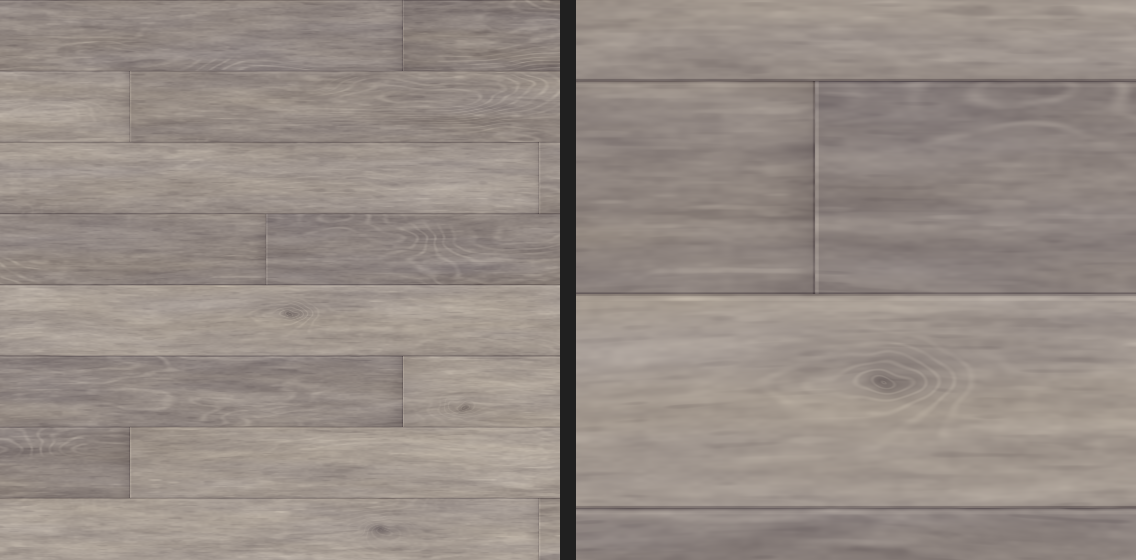
Left: the whole. Right: its middle third, enlarged.
This texture is drawn by a WebGL 2 fragment shader. Its source:

```glsl
#version 300 es
precision highp float;

uniform vec2 u_resolution;
out vec4 outColor;

#define PLANK_LENGTH 1.2175
#define PLANK_HEIGHT 0.1271
#define FIRST_JOINT 0.7188
#define ROW_SHIFT 0.487
#define RING_COUNT 15.0
#define RING_STRENGTH 0.085
#define STREAK_STRENGTH 0.15
#define FIBRE_STRENGTH 0.06
#define KNOT_CHANCE 0.65
#define GROOVE_WIDTH 0.0010
#define DARK_WOOD vec3(0.51, 0.47, 0.453)
#define LIGHT_WOOD vec3(0.70, 0.66, 0.622)

// Brightness of the left and right plank in each row, from the top down
const float PLANK_TONE[16] = float[16](
    0.587, 0.565,  0.645, 0.590,  0.630, 0.605,  0.572, 0.574,
    0.652, 0.652,  0.570, 0.662,  0.565, 0.652,  0.655, 0.615);

float hash(vec2 p) {
    vec3 q = fract(vec3(p.xyx) * 0.1031);
    q += dot(q, q.yzx + 33.33);
    return fract((q.x + q.y) * q.z);
}

float noise(vec2 p) {
    vec2 cell = floor(p), f = fract(p);
    f = f * f * (3.0 - 2.0 * f);
    return mix(mix(hash(cell), hash(cell + vec2(1, 0)), f.x),
               mix(hash(cell + vec2(0, 1)), hash(cell + vec2(1, 1)), f.x), f.y);
}

float fbm(vec2 p) {
    float sum = 0.0, amplitude = 0.533;
    for (int i = 0; i < 4; i++) {
        sum += amplitude * noise(p);
        p = p * 2.03 + 17.7;
        amplitude *= 0.5;
    }
    return sum;
}

// Soft-edged line of the given half width around distance zero
float line(float d, float halfWidth, float pixel) {
    return 1.0 - smoothstep(halfWidth - pixel, halfWidth + pixel, abs(d));
}

// x: ring distortion, y: dark core, summed over the knots of one plank
vec2 knots(vec2 p, vec2 id) {
    vec2 sum = vec2(0.0);
    for (int i = 0; i < 3; i++) {
        vec2 seed = id * 7.3 + float(i) * 19.1;
        vec2 center = vec2((float(i) + 0.2 + 0.6 * hash(seed)) * PLANK_LENGTH / 3.0,
                           mix(0.3, 0.8, hash(seed + 3.7)) * PLANK_HEIGHT);
        float present = step(hash(seed + 8.1), KNOT_CHANCE);
        float size = mix(0.006, 0.014, hash(seed + 5.9));
        vec2 offset = (p - center) * vec2(0.65, 1.3);
        offset += (vec2(noise(p * 60.0), noise(p * 60.0 + 40.0)) - 0.5) * size;
        float d = length(offset) / size;
        sum += present * vec2(exp(-d * 0.36), exp(-d * d) + 0.3 * exp(-d * 0.6));
    }
    return sum;
}

void main() {
    vec2 uv = gl_FragCoord.xy / u_resolution.y;
    float pixel = 0.75 / u_resolution.y;

    // Staggered plank layout
    float down = (1.0 - uv.y) / PLANK_HEIGHT;
    float row = floor(down);
    float joint = mod(FIRST_JOINT - ROW_SHIFT * row, PLANK_LENGTH);
    float side = step(joint, uv.x);
    vec2 id = vec2(row, side) + 2.0;
    vec2 p = vec2(uv.x - joint + (1.0 - side) * PLANK_LENGTH, fract(down) * PLANK_HEIGHT);
    float tone = PLANK_TONE[clamp(int(row) * 2 + int(side), 0, 15)];
    float pale = smoothstep(0.57, 0.645, tone);
    vec2 seed = vec2(hash(id), hash(id + 11.3)) * 90.0;
    vec2 knot = knots(p, id) * step(0.648, tone);

    // Clouds, long streaks, fine fibres, dark pores and pale flecks
    float bend = 0.012 * noise(p * vec2(5.0, 14.0) + seed) + 0.008 * knot.x;
    vec2 g = vec2(p.x, p.y + bend);
    float cloud = fbm(g * vec2(3.0, 15.0) + seed) - 0.5;
    float streak = fbm(g * vec2(9.0, 80.0) + seed) - 0.5;
    float fibre = 0.6 * noise(g * vec2(45.0, 270.0) + seed)
                + 0.4 * noise(g * vec2(150.0, 420.0) + seed + 9.0) - 0.5;
    float pore = smoothstep(0.62, 0.95, noise(g * vec2(38.0, 290.0) + seed + 31.0));
    float fleck = smoothstep(0.62, 0.95, noise(g * vec2(30.0, 230.0) + seed + 47.0));
    float worn = noise(g * vec2(6.0, 30.0) + seed + 61.0);
    float value = tone + 0.10 * cloud + STREAK_STRENGTH * streak + FIBRE_STRENGTH * fibre;
    value += 0.055 * fleck * worn - 0.045 * pore * (1.0 - 0.5 * worn);

    // Cathedral growth rings
    vec2 q = p * vec2(3.0, 13.0) + seed + 53.0;
    float field = 0.7 * noise(q) + 0.25 * noise(q * vec2(2.7, 1.9))
                + 0.05 * noise(q * vec2(7.0, 6.0)) + 0.4 * knot.x;
    float phase = field * RING_COUNT;
    float blur = fwidth(phase);
    float ridge = abs(fract(phase) * 2.0 - 1.0);
    float rings = smoothstep(0.5 - blur * 0.3, 1.0, ridge) * (1.0 - smoothstep(0.5, 1.3, blur));
    float patches = smoothstep(0.40, 0.75, noise(p * vec2(4.0, 17.0) + seed + 71.0));
    patches *= 0.2 + 0.9 * noise(p * vec2(45.0, 170.0) + seed);
    value += RING_STRENGTH * mix(1.0, 0.35, pale) * (rings - 0.25) * patches;
    value -= 0.045 * knot.x * (1.0 - rings) + 0.11 * knot.y;

    // Darkened plank borders
    float bottom = PLANK_HEIGHT - p.y;
    float end = PLANK_LENGTH - p.x;
    value -= 0.030 * exp(-p.y / 0.012) + 0.030 * exp(-bottom / 0.010);
    value -= 0.025 * exp(-p.x / 0.025) + 0.060 * exp(-end / 0.012);

    // Grooves and lit bevels
    float edge = min(p.y, bottom);
    float depth = mix(0.06, 0.15, hash(vec2(floor(down + 0.5), 4.0)));
    value -= depth * line(edge, GROOVE_WIDTH, pixel);
    value -= 0.08 * line(end, GROOVE_WIDTH, pixel);
    value += 0.035 * line(p.y - 0.003, GROOVE_WIDTH, pixel);
    value += 0.07 * line(p.x - 0.0015, GROOVE_WIDTH, pixel);

    // Greyed wood colour with faint warm and violet drift
    float shade = (value - DARK_WOOD.r) / (LIGHT_WOOD.r - DARK_WOOD.r);
    vec3 color = mix(DARK_WOOD, LIGHT_WOOD, shade);
    float warmth = fbm(p * vec2(4.0, 30.0) + seed + 23.0) - 0.55 + 0.1 * pale;
    color += warmth * vec3(0.010, 0.002, -0.030);
    outColor = vec4(clamp(color, 0.0, 1.0), 1.0);
}
```
